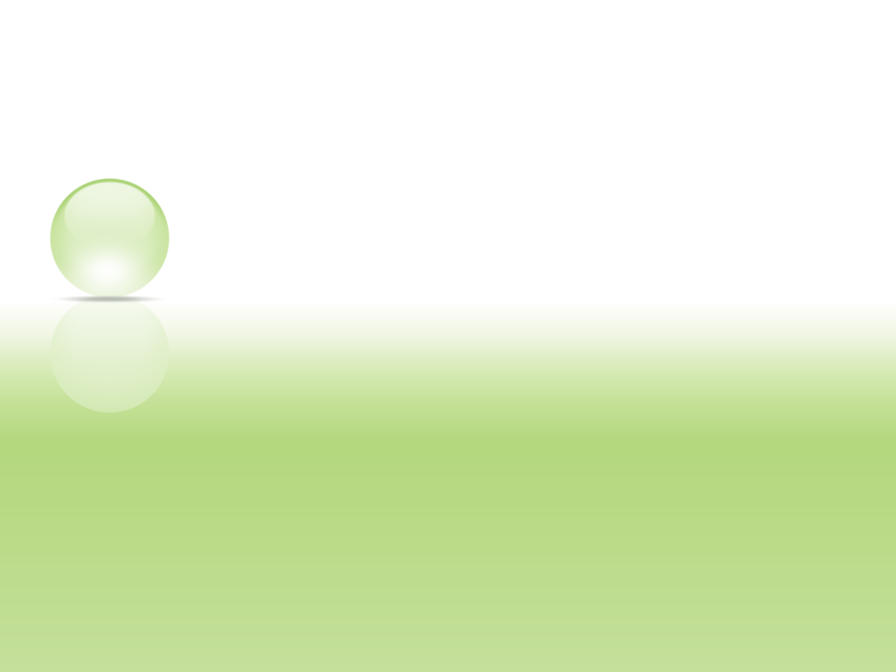
Write a Shadertoy shader that draws this background.

```glsl
// A glossy pale green orb resting above a white-to-green floor, with its reflection.
// The backdrop is a chain of vertical colour ramps; orb, shadow and reflection
// are discs and ellipses shaded in the orb's own unit coordinates.

const vec3 WHITE = vec3(1.0);
const vec3 HAZE = vec3(0.94, 0.963, 0.89);
const vec3 MIST = vec3(0.845, 0.922, 0.72);
const vec3 LEAF = vec3(0.77, 0.88, 0.59);
const vec3 DEEP = vec3(0.705, 0.846, 0.495);
const vec3 MEADOW = vec3(0.732, 0.857, 0.533);
const vec3 NEAR = vec3(0.77, 0.878, 0.607);
const vec3 RIM = vec3(0.66, 0.82, 0.45);

const vec2 ORB_CENTER = vec2(0.1632, 0.6458);
const vec2 MIRROR_CENTER = vec2(0.1632, 0.4745);
const vec2 SHADOW_CENTER = vec2(0.1625, 0.5550);
const float ORB_RADIUS = 0.0885;

// Blends toward a new colour as height falls from top to bottom.
vec3 ramp(vec3 above, vec3 below, float top, float bottom, float y) {
    return mix(above, below, clamp((top - y) / (top - bottom), 0.0, 1.0));
}

// Soft elliptical spot: one at the centre, fading outward.
float glow(vec2 q, vec2 center, vec2 size) {
    vec2 d = (q - center) / size;
    return exp(-dot(d, d));
}

// Antialiased unit disc; edge is the blur width in unit coordinates.
float disc(vec2 q, float edge) {
    return 1.0 - smoothstep(1.0 - edge, 1.0 + edge, length(q));
}

vec3 backdrop(float y) {
    vec3 color = ramp(WHITE, HAZE, 0.553, 0.500, y);
    color = ramp(color, MIST, 0.500, 0.451, y);
    color = ramp(color, LEAF, 0.451, 0.400, y);
    color = ramp(color, DEEP, 0.400, 0.345, y);
    color = ramp(color, MEADOW, 0.325, 0.200, y);
    return ramp(color, NEAR, 0.200, 0.0, y);
}

vec3 orbColor(vec2 q, float edge) {
    float radius = length(q);

    // Glassy body: greener toward the sides, bright at the foot
    vec3 color = mix(vec3(0.85, 0.925, 0.74), LEAF, 0.7 * smoothstep(0.55, 1.0, radius));
    color = mix(color, HAZE, 0.75 * smoothstep(-0.35, -1.0, q.y));
    color = mix(color, WHITE, 0.95 * glow(q, vec2(-0.04, -0.55), vec2(0.55, 0.40)));

    // Dark crescent along the upper edge
    float crescent = smoothstep(0.88, 0.98, radius) * smoothstep(0.0, 0.75, q.y);
    color = mix(color, RIM, 0.9 * crescent);

    // Window highlight in the upper half, fading downward
    vec2 window = (q - vec2(0.0, 0.37)) / vec2(0.76, 0.57);
    float fade = smoothstep(-0.25, 0.95, q.y);
    return mix(color, vec3(0.97, 0.985, 0.95), 0.8 * fade * disc(window, 2.0 * edge));
}

vec3 mirrorColor(vec2 q) {
    vec3 color = mix(vec3(0.83, 0.915, 0.71), vec3(0.965, 0.98, 0.945), 0.5 + 0.5 * q.y);
    color = mix(color, MIST, 0.35 * smoothstep(0.5, 1.0, abs(q.x)));
    return mix(color, HAZE, 0.25 * glow(q, vec2(0.0, -0.35), vec2(0.65, 0.5)));
}

void mainImage(out vec4 fragColor, in vec2 fragCoord) {
    vec2 p = fragCoord / iResolution.y;
    float edge = 1.0 / (iResolution.y * ORB_RADIUS);
    vec3 color = backdrop(p.y);

    // Reflection in the floor
    vec2 mirror = (p - MIRROR_CENTER) / ORB_RADIUS;
    color = mix(color, mirrorColor(mirror), 0.85 * disc(mirror, edge));

    // Orb
    vec2 orb = (p - ORB_CENTER) / ORB_RADIUS;
    color = mix(color, orbColor(orb, edge), disc(orb, edge));

    // Thin contact shadow
    vec2 shadow = (p - SHADOW_CENTER) / vec2(0.092, 0.0065);
    float shade = 1.0 - smoothstep(0.1, 1.0, length(shadow));
    color = mix(color, vec3(0.68, 0.70, 0.66), 0.85 * shade);

    fragColor = vec4(color, 1.0);
}
```
